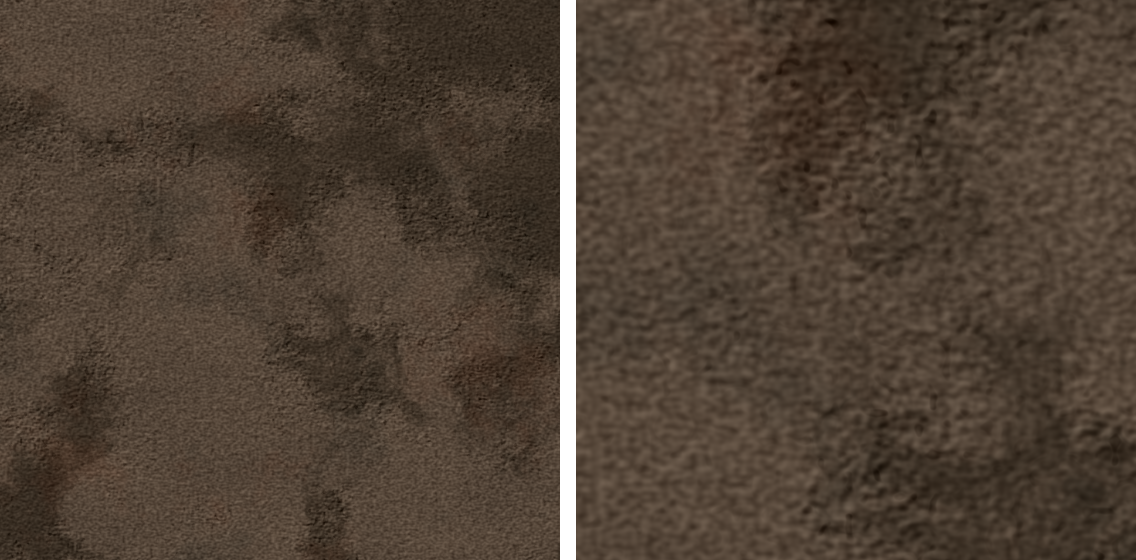
Left: the whole. Right: its middle third, enlarged.
This texture is drawn by a three.js fragment shader. Its source:

```glsl
varying vec2 vUv;

#define PLASTER vec3(0.337, 0.278, 0.226)
#define STAIN vec3(0.224, 0.182, 0.139)
#define RUST vec3(0.012, -0.010, -0.014)
#define SOOT vec3(-0.040, -0.027, -0.021)
#define STAIN_SCALE 3.2
#define PATCH_SCALE 4.0
#define GRAIN_SCALE vec2(165.0, 215.0)
#define PIT_SCALE vec2(88.0, 108.0)
#define GRAIN_DEPTH 0.105
#define PIT_DEPTH 0.17
#define LIGHT_STEP vec2(-0.0018, 0.0022)

vec2 hashGradient(vec2 cell) {
  vec3 q = fract(cell.xyx * vec3(0.1031, 0.1030, 0.0973));
  q += dot(q, q.yzx + 33.33);
  float angle = 6.2832 * fract((q.x + q.y) * q.z);
  return vec2(cos(angle), sin(angle));
}

// Gradient noise, roughly -1 to 1
float gradientNoise(vec2 p) {
  vec2 i = floor(p);
  vec2 f = fract(p);
  vec2 u = f * f * f * (f * (f * 6.0 - 15.0) + 10.0);
  float a = dot(hashGradient(i), f);
  float b = dot(hashGradient(i + vec2(1.0, 0.0)), f - vec2(1.0, 0.0));
  float c = dot(hashGradient(i + vec2(0.0, 1.0)), f - vec2(0.0, 1.0));
  float d = dot(hashGradient(i + 1.0), f - 1.0);
  return 1.4 * mix(mix(a, b, u.x), mix(c, d, u.x), u.y);
}

float fbm(vec2 p) {
  float sum = 0.0;
  float amplitude = 0.48;
  for (int i = 0; i < 6; i++) {
    sum += amplitude * gradientNoise(p);
    p = mat2(1.6, 1.2, -1.2, 1.6) * p + 17.3;
    amplitude *= 0.62;
  }
  return sum;
}

// Two octaves of small bumps, used as a height field
float pitHeight(vec2 p) {
  vec2 q = p * PIT_SCALE;
  return 0.6 * gradientNoise(q) + 0.4 * gradientNoise(q * 1.9 + 9.7);
}

// Stains gather at the upper right and along the left edge
float stainField(vec2 p) {
  float corner = smoothstep(0.38, 0.95, p.x + 0.15 * p.y) * smoothstep(0.1, 0.65, p.y);
  float edge = (1.0 - smoothstep(0.0, 0.16, p.x)) * smoothstep(0.2, 0.6, p.y);
  vec2 warp = vec2(fbm(p * 5.0 + 31.0), fbm(p * 5.0 + 57.0));
  return fbm(p * STAIN_SCALE + 0.5 * warp + 4.2) + 0.32 * corner + 0.2 * edge;
}

void main() {
  vec2 p = vUv;

  // Broad stains with ragged borders
  float field = stainField(p);
  float stain = smoothstep(0.0, 0.42, field);
  vec3 color = mix(PLASTER, STAIN, stain);

  // Soft tonal clouds and rusty or sooty tints
  color *= 1.0 + 0.13 * fbm(p * vec2(5.0, 9.0) + 71.0);
  color += RUST * smoothstep(0.1, 0.5, fbm(p * PATCH_SCALE + 23.0));
  color += SOOT * smoothstep(0.1, 0.45, fbm(p * PATCH_SCALE + 90.0));

  // Pitted relief, lit from the upper left, strongest at stain borders
  float border = smoothstep(-0.15, 0.1, field) * (1.0 - smoothstep(0.3, 0.6, field));
  float rough = 0.38 + 0.62 * border * smoothstep(-0.2, 0.25, fbm(p * 9.0 + 40.0));
  float relief = pitHeight(p) - pitHeight(p + LIGHT_STEP);
  float shade = PIT_DEPTH * rough * relief;

  // Fine grain, drawn out slightly sideways
  float grain = 0.75 * gradientNoise(p * GRAIN_SCALE);
  grain += 0.35 * gradientNoise(p * vec2(70.0, 130.0) + 13.0);
  shade += GRAIN_DEPTH * grain * mix(1.0, 0.65, stain);

  // Faint horizontal trowel marks
  float trowel = gradientNoise(p * vec2(6.0, 95.0) + 3.0);
  shade += 0.016 * trowel * smoothstep(-0.1, 0.3, fbm(p * 3.0 + 64.0));

  // Crumbly specks and dark pinholes within the rough areas
  shade += 0.03 * rough * fbm(p * 32.0 + 8.0);
  float pinholes = smoothstep(0.3, 0.65, gradientNoise(p * 120.0 + 5.0));
  shade -= 0.08 * pinholes * rough;

  gl_FragColor = vec4(color + shade * vec3(1.0, 0.95, 0.88), 1.0);
}
```
